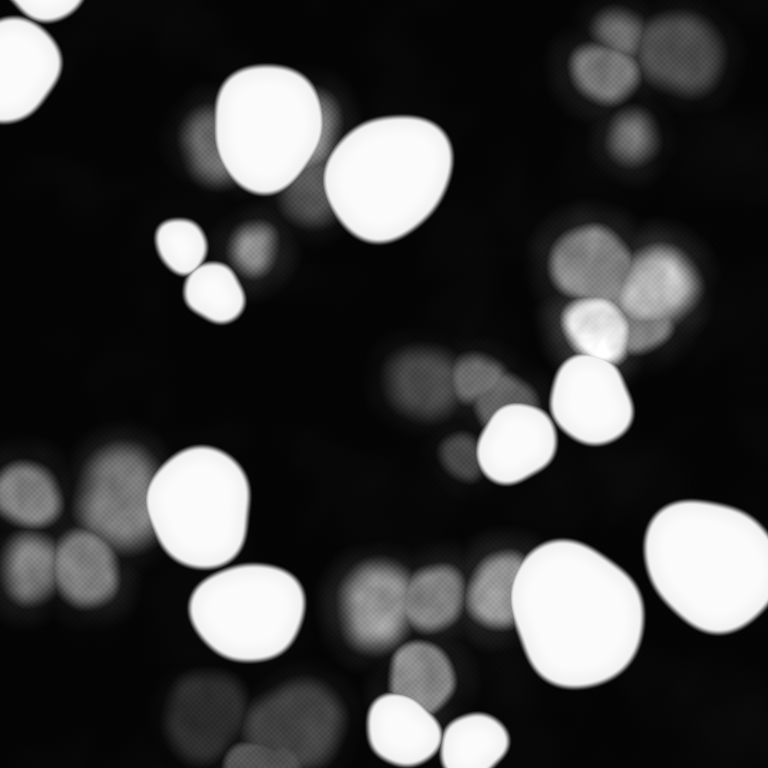
Reproduce this background procedurally as a three.js fragment shader.

```glsl
// Glowing cells on black: crisp white pairs over soft grey clumps with a faint halo.
// Centres follow a low-discrepancy sequence; outlines are circles bent by sines,
// and layered sines add mottling, haze and a fine lattice in the grey tones.

#define PAIRS 7
#define CLUMPS 7
#define CLUMP_SIZE 4
#define BIG_RADIUS 0.090
#define SMALL_RADIUS 0.034
#define CRISP_EDGE 0.0055
#define WHITE_LEVEL 0.985
#define HALO_WIDTH 0.055
#define HALO_LEVEL 0.20
#define LATTICE_COUNT 128.0
#define LATTICE_DEPTH 0.10

varying vec2 vUv;

const float TAU = 6.28318;
const float GOLDEN_ANGLE = 2.39996;

float hash(float n) {
  return fract(sin(n * 12.9898 + 4.1) * 43758.5);
}

vec2 direction(float angle) {
  return vec2(cos(angle), sin(angle));
}

// Evenly spread point number k, starting from a given place
vec2 spread(vec2 start, float k) {
  return fract(start + k * vec2(0.7549, 0.5698));
}

// Signed distance to a lumpy round cell, negative inside
float cellDistance(vec2 offset, float radius, float seed) {
  float angle = atan(offset.y, offset.x + 1e-5);
  float lumps = 0.085 * sin(2.0 * angle + TAU * hash(seed))
              + 0.040 * sin(3.0 * angle + TAU * hash(seed + 0.3))
              + 0.015 * sin(5.0 * angle + TAU * hash(seed + 0.6));
  return length(offset) - radius * (1.0 + lumps);
}

float fill(float d, float edge) {
  return 1.0 - smoothstep(-edge, edge, d);
}

// Smooth mottling from layered sines, about -1 to 1
float mottle(vec2 p) {
  float sum = 0.0;
  float weight = 0.5;
  for (int i = 0; i < 4; i++) {
    p = mat2(0.8, 0.6, -0.6, 0.8) * p * 1.7 + 1.3;
    sum += weight * sin(p.x + 1.5 * sin(p.y)) * cos(p.y + sin(p.x * 0.7));
    weight *= 0.6;
  }
  return sum;
}

// Soft grey cells gathered in clumps that fade with their number
float greyClumps(vec2 p) {
  float tone = 0.0;
  float halo = 0.0;
  for (int k = 0; k < CLUMPS; k++) {
    float clump = float(k);
    vec2 centre = spread(vec2(0.82, 0.62), clump);
    float fade = 1.0 - 0.11 * clump;
    for (int m = 0; m < CLUMP_SIZE; m++) {
      float seed = 20.0 + clump * 7.0 + float(m);
      vec2 place = centre + direction(seed * GOLDEN_ANGLE) * mix(0.03, 0.095, hash(seed));
      float radius = mix(0.028, 0.062, hash(seed + 0.2));
      float level = fade * mix(0.45, 0.95, hash(seed + 0.4));
      float edge = mix(0.008, 0.026, hash(seed + 0.8));
      float d = cellDistance(p - place, radius, seed);
      tone = max(tone, level * fill(d, edge));
      halo = max(halo, level * HALO_LEVEL * (1.0 - smoothstep(0.0, HALO_WIDTH, d)));
    }
  }
  tone *= 0.97 + 0.16 * mottle(p * 24.0);
  return max(tone, halo * (0.8 + 0.5 * mottle(p * 12.0)));
}

// White cells in near-touching pairs, shrinking from pair to pair
float whitePairs(vec2 p) {
  float tone = 0.0;
  for (int i = 0; i < 2 * PAIRS; i++) {
    float n = float(i);
    float pair = floor(n * 0.5 + 0.1);
    float radius = mix(BIG_RADIUS, SMALL_RADIUS, n / float(2 * PAIRS - 1));
    vec2 place = spread(vec2(0.75, 0.20), pair);
    float second = n - 2.0 * pair;
    place += second * direction(0.35 + pair * GOLDEN_ANGLE) * radius * 2.2;
    float d = cellDistance(p - place, radius, n + 1.0);
    float shade = WHITE_LEVEL - 0.04 * smoothstep(-0.03, 0.0, d);
    tone = max(tone, shade * fill(d, CRISP_EDGE));
  }
  return tone;
}

void main() {
  vec2 p = vUv;
  float haze = 0.018 + 0.022 * max(mottle(p * 7.0), 0.0);
  float tone = max(haze, greyClumps(p));

  // Fine lattice, strongest in the middle greys
  vec2 wave = sin(p * LATTICE_COUNT * TAU);
  tone += LATTICE_DEPTH * tone * (1.0 - tone) * wave.x * wave.y;

  tone = max(tone, whitePairs(p));
  gl_FragColor = vec4(vec3(clamp(tone, 0.0, 1.0)), 1.0);
}
```
